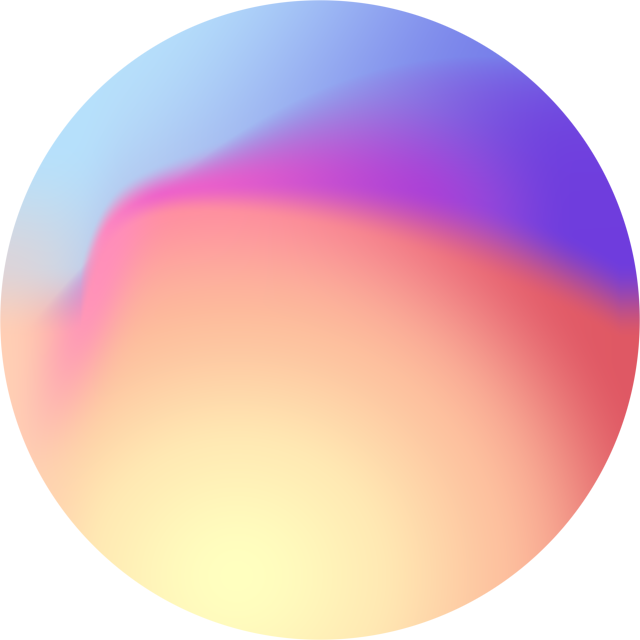
Reproduce this background procedurally as a WebGL 1 fragment shader.

```glsl
precision highp float;
// A disc on white holding a soft gradient landscape: a warm radial glow below,
// a blue sky above, and a violet fold between them with a magenta ridge line.
// Curves give the ridge and the fold; smooth masks blend the colour fields.

uniform vec2 u_resolution;

const vec3 PAPER = vec3(1.0);
const vec3 CREAM = vec3(1.0, 1.0, 0.75);
const vec3 SAND = vec3(1.0, 0.89, 0.69);
const vec3 APRICOT = vec3(0.99, 0.735, 0.61);
const vec3 CORAL = vec3(1.0, 0.53, 0.63);
const vec3 RED = vec3(0.875, 0.345, 0.39);
const vec3 BLUSH = vec3(1.0, 0.83, 0.72);
const vec3 PINK = vec3(1.0, 0.55, 0.75);
const vec3 SKY = vec3(0.715, 0.88, 0.985);
const vec3 PERIWINKLE = vec3(0.46, 0.49, 0.915);
const vec3 HAZE = vec3(0.87, 0.83, 0.845);
const vec3 MIST = vec3(0.75, 0.72, 0.88);
const vec3 LAVENDER = vec3(0.62, 0.48, 0.865);
const vec3 INDIGO = vec3(0.435, 0.235, 0.867);
const vec3 ROSE = vec3(0.93, 0.385, 0.79);
const vec3 ORCHID = vec3(0.65, 0.245, 0.843);

const float DISC_RADIUS = 0.5;
const vec2 GLOW_CENTER = vec2(0.37, 0.1);
const float GLOW_SQUASH = 0.93;
const float RIDGE_TOP = 0.69;
const float RIDGE_FLOOR = 0.53;
const vec2 FOLD_PEAK = vec2(0.745, 0.912);
const float FOLD_BEND = 0.86;
const float FOLD_SOFTNESS = 0.055;
const float STREAK_WIDTH = 0.05;

// Height of the border between the warm and the cool field.
float ridgeHeight(float x) {
  float q = (x - 0.35) * (x - 0.35);
  float arch = RIDGE_TOP - 0.36 * q - 0.15 * q * q;
  float drop = 0.128 * exp((0.13 - x) / 0.04);
  return max(arch - drop, RIDGE_FLOOR);
}

// Height of the crease where the violet fold meets the sky.
float foldHeight(float x) {
  float dx = min(x - FOLD_PEAK.x, 0.0);
  return FOLD_PEAK.y - FOLD_BEND * dx * dx;
}

// Radial glow from cream to red, with a pink streak on the left.
vec3 warmField(vec2 p) {
  float d = length((p - GLOW_CENTER) * vec2(GLOW_SQUASH, 1.0));
  vec3 hot = mix(CORAL, RED, smoothstep(0.3, 1.0, p.x));
  vec3 color = mix(CREAM, SAND, smoothstep(0.0, 0.3, d));
  color = mix(color, APRICOT, smoothstep(0.2, 0.44, d));
  color = mix(color, hot, smoothstep(0.38, 0.64, d));
  color = mix(color, BLUSH, 0.9 * (1.0 - smoothstep(0.0, 0.17, p.x)));
  float offset = (p.x - 0.115 - 0.32 * (p.y - 0.44)) / STREAK_WIDTH;
  float streak = exp(-offset * offset) * smoothstep(0.24, 0.56, p.y);
  return mix(color, PINK, 0.8 * streak);
}

// Sky, violet fold and magenta band, by height above the ridge.
vec3 coolField(vec2 p, float ridge) {
  float h = max(p.y - ridge, 0.0);

  float slant = p.x + 0.6 * (0.95 - p.y);
  vec3 color = mix(SKY, PERIWINKLE, smoothstep(0.2, 0.85, slant));
  float haze = (1.0 - smoothstep(0.55, 0.78, p.y)) * (1.0 - smoothstep(0.0, 0.25, p.x));
  color = mix(color, HAZE, haze);
  color = mix(color, MIST, 0.6 * exp(-h / 0.08) * smoothstep(0.08, 0.2, p.x));

  float depth = max(foldHeight(p.x) - p.y, 0.0);
  vec3 violet = mix(LAVENDER, INDIGO, smoothstep(0.5, 0.9, p.x));
  color = mix(color, violet, 1.0 - exp(-depth / FOLD_SOFTNESS));

  float thickness = mix(0.06, 0.2, smoothstep(0.2, 0.65, p.x));
  float band = 1.0 - smoothstep(0.2 * thickness, thickness, h);
  band *= smoothstep(0.1, 0.17, p.x) * (1.0 - smoothstep(0.65, 0.9, p.x));
  vec3 magenta = mix(ROSE, ORCHID, smoothstep(0.25, 0.75, p.x));
  magenta = mix(PINK, magenta, smoothstep(0.14, 0.26, p.x));
  return mix(color, magenta, band);
}

void main() {
  float size = min(u_resolution.x, u_resolution.y);
  vec2 p = (gl_FragCoord.xy - 0.5 * u_resolution) / size + 0.5;

  // The border is tight near the bend and softens to both sides.
  float ridge = ridgeHeight(p.x);
  float blur = 0.018 + 0.04 * (1.0 - smoothstep(0.1, 0.18, p.x))
             + 0.045 * smoothstep(0.2, 0.9, p.x);
  float warm = smoothstep(-blur, blur, ridge - p.y);
  vec3 color = mix(coolField(p, ridge), warmField(p), warm);

  // Disc with a smooth rim.
  float rim = (length(p - 0.5) - DISC_RADIUS) * size;
  color = mix(color, PAPER, smoothstep(-1.0, 0.5, rim));
  gl_FragColor = vec4(color, 1.0);
}
```
